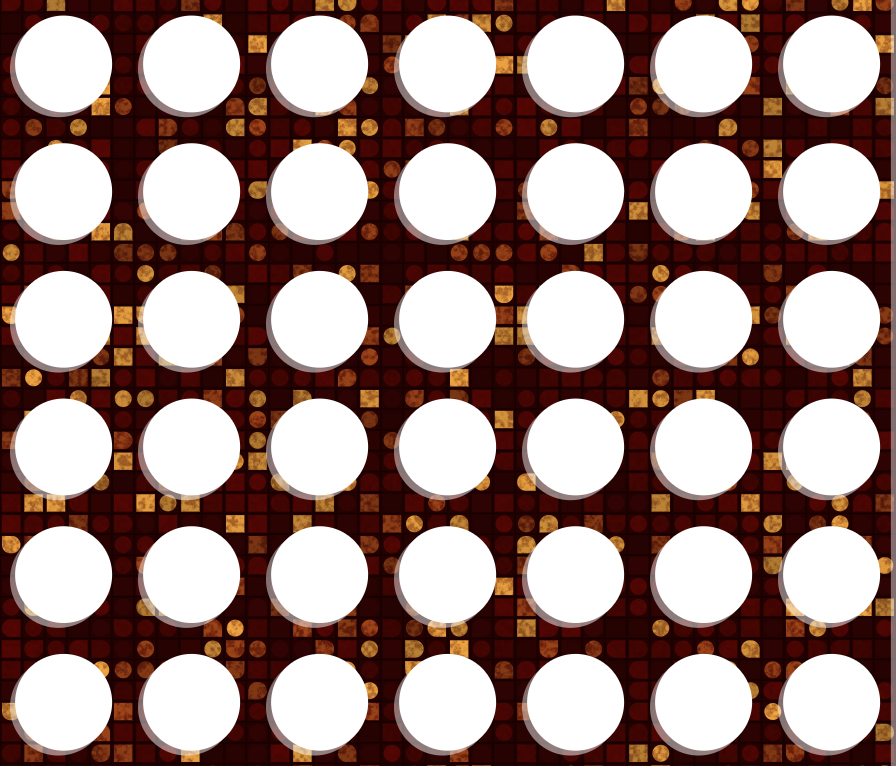
Reproduce this pattern procedurally as a Shadertoy shader.

```glsl
const vec2 DISCS = vec2(7.0, 6.0);            // discs across and down
const float DISC_RADIUS = 0.379;              // lengths below are in disc pitches
const vec2 DISC_CENTER = vec2(0.497, 0.499);
const vec2 RIM_OFFSET = vec2(-0.040, -0.038);
const float RIM_OPACITY = 0.43;
const float EDGE_STRIP = 0.040;
const vec2 TILE_PITCH = vec2(0.175, 0.1634);
const vec2 TILE_HALF = vec2(0.072, 0.068);
const float TILE_ORIGIN_Y = 0.018;
const float ROUND_RADIUS = 0.066;
const float SEAM_HALF_WIDTH = 0.006;
const float GRAIN_SCALE = 34.0;

const vec3 WHITE = vec3(1.0);
const vec3 GROUND = vec3(0.145, 0.006, 0.006);
const vec3 SEAM = vec3(0.085, 0.0, 0.004);
const vec3 MAROON = vec3(0.17, 0.012, 0.01);
const vec3 RED = vec3(0.27, 0.02, 0.01);
const vec3 BROWN = vec3(0.48, 0.21, 0.075);
const vec3 GOLD = vec3(0.72, 0.50, 0.20);

float hash(vec2 p) {
    vec3 q = fract(p.xyx * vec3(0.1031, 0.1030, 0.0973));
    q += dot(q, q.yzx + 33.33);
    return fract((q.x + q.y) * q.z);
}

float valueNoise(vec2 p) {
    vec2 i = floor(p), f = fract(p);
    f = f * f * (3.0 - 2.0 * f);
    return mix(mix(hash(i), hash(i + vec2(1, 0)), f.x),
               mix(hash(i + vec2(0, 1)), hash(i + vec2(1, 1)), f.x), f.y);
}

float fbm(vec2 p) {
    float sum = 0.0, amplitude = 0.53;
    for (int i = 0; i < 4; i++) {
        sum += amplitude * valueNoise(p);
        p = p * 2.03 + 17.7;
        amplitude *= 0.5;
    }
    return sum;
}

float coverage(float dist, float pixel) {
    return clamp(0.5 - dist / pixel, 0.0, 1.0);
}

// Box with a run of rounded corners: square, half-round, teardrop or circle
float tileDistance(vec2 p, float shape, float turn) {
    float roundCorners = shape < 0.38 ? 0.0 : shape < 0.60 ? 2.0 : shape < 0.67 ? 3.0 : 4.0;
    float corner = p.x > 0.0 ? (p.y > 0.0 ? 0.0 : 1.0) : (p.y > 0.0 ? 3.0 : 2.0);
    float radius = mod(corner + turn, 4.0) < roundCorners ? ROUND_RADIUS : 0.0;
    vec2 halfSize = roundCorners > 3.5 ? vec2(ROUND_RADIUS) : TILE_HALF;
    vec2 q = abs(p) - halfSize + radius;
    return length(max(q, 0.0)) + min(max(q.x, q.y), 0.0) - radius;
}

vec3 tileColor(vec2 id, vec2 p) {
    float tone = hash(id + 3.7);
    float shade = 0.84 + 0.32 * hash(id + 41.3);
    float grain = fbm(p * GRAIN_SCALE + id * 5.3);
    if (tone < 0.26) return MAROON * shade;
    if (tone < 0.70) return RED * shade * (0.85 + 0.3 * grain);
    float wear = smoothstep(0.22, 0.68, grain);
    if (tone < 0.86) return mix(mix(RED, BROWN, 0.45), BROWN * 1.12, wear) * shade;
    return mix(mix(BROWN, GOLD, 0.45), GOLD * 1.12, wear) * shade;
}

vec3 mosaic(vec2 p, float pixel) {
    p.y -= TILE_ORIGIN_Y;
    vec2 id = floor(p / TILE_PITCH);
    vec2 local = p - (id + 0.5) * TILE_PITCH;
    vec2 toEdge = 0.5 * TILE_PITCH - abs(local);
    float seam = min(toEdge.x, toEdge.y) - SEAM_HALF_WIDTH;
    vec3 color = mix(GROUND, SEAM, coverage(seam, pixel));
    float turn = floor(4.0 * hash(id + 71.9));
    float tile = tileDistance(local, hash(id + 19.1), turn);
    return mix(color, tileColor(id, p), coverage(tile, pixel));
}

void mainImage(out vec4 fragColor, in vec2 fragCoord) {
    vec2 p = fragCoord / iResolution.xy * DISCS;
    float pixel = DISCS.x / iResolution.x;
    vec3 color = mosaic(p, pixel);

    // Translucent rims and right-hand strip, a little denser toward the bottom
    vec2 local = fract(p) - DISC_CENTER;
    float rim = length(local - RIM_OFFSET) - DISC_RADIUS;
    float opacity = RIM_OPACITY - 0.16 * local.y;
    color = mix(color, WHITE, coverage(rim, pixel) * opacity);
    color = mix(color, WHITE, coverage(DISCS.x - EDGE_STRIP - p.x, pixel) * RIM_OPACITY);

    // White discs
    color = mix(color, WHITE, coverage(length(local) - DISC_RADIUS, pixel));
    fragColor = vec4(color, 1.0);
}
```
